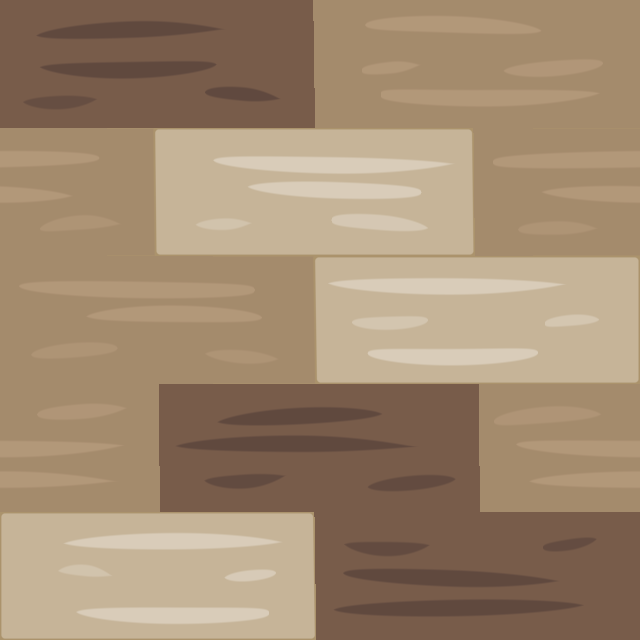
Write a WebGL 2 fragment shader that draws this texture.

```glsl
#version 300 es
precision highp float;

uniform vec2 u_resolution;
out vec4 outColor;

// Layout, in canvas units unless noted
const vec2 GRID = vec2(2.0, 5.0);      // planks across and down
const float JOINT_DRIFT = 0.027;       // joint shift, in plank lengths
const float JOINT_LEAN = 0.006;        // joint slant, in plank lengths
const float SEAM = 0.0022;
const float CORNER = 0.006;
const float EDGE_SOFT = 0.0013;

// Grain streaks, in fractions of a plank
const int STREAKS = 4;
const float STREAK_RADIUS = 0.074;
const float STREAK_SOFT = 0.02;
const float STREAK_TILT = 0.07;
const float STREAK_BOW = 0.035;
const float LANE_STEP = 0.26;

// Plank tones, bottom row first: 0 dark, 1 mid, 2 light
const int TONES[10] = int[10](2, 0, 0, 1, 1, 2, 2, 1, 0, 1);
const vec3 WOOD[3] = vec3[3](
    vec3(0.47, 0.36, 0.29), vec3(0.645, 0.545, 0.425), vec3(0.775, 0.705, 0.595));
const vec3 GRAIN[3] = vec3[3](
    vec3(0.375, 0.285, 0.245), vec3(0.70, 0.595, 0.475), vec3(0.85, 0.80, 0.725));
const vec3 SEAM_COLOR = vec3(0.67, 0.575, 0.425);

float hash(vec2 p) {
    vec3 q = fract(p.xyx * 0.1031);
    q += dot(q, q.yzx + 33.33);
    return fract((q.x + q.y) * q.z);
}

float roundedBox(vec2 p, vec2 halfSize, float radius) {
    vec2 q = abs(p) - halfSize + radius;
    return length(max(q, 0.0)) + min(max(q.x, q.y), 0.0) - radius;
}

// Brush stroke with a blunt left end and a more tapered right end
float streak(vec2 p, float halfLength, float radius, vec2 seed) {
    float t = p.x / halfLength;
    float tilt = (hash(seed + 1.7) - 0.5) * STREAK_TILT;
    float bow = (hash(seed + 5.3) - 0.5) * 2.0 * STREAK_BOW;
    float y = p.y - tilt * t - bow * (1.0 - t * t);
    float taper = t < 0.0 ? mix(0.18, 0.6, hash(seed + 9.1))
                          : mix(0.2, 1.1, hash(seed + 13.9));
    float profile = pow(max(1.0 - t * t, 0.0), taper);
    float soft = max(STREAK_SOFT, 1.5 * GRID.y / u_resolution.y);
    return 1.0 - smoothstep(-soft, 0.0, abs(y) - radius * profile);
}

// Two long streaks, plus two short ones sharing the remaining lane
float grain(vec2 local, float plank) {
    float firstLane = floor(hash(vec2(plank, 31.0)) * 3.0);
    float amount = 0.0;
    for (int i = 0; i < STREAKS; i++) {
        vec2 seed = vec2(plank * 7.0 + 3.0, float(i) * 11.0 + 2.0);
        float size = hash(seed);
        float shift = hash(seed + 21.3) - 0.5;
        float lane = mod(float(min(i, 2)) + firstLane, 3.0) - 1.0;
        bool isLong = i < 2;
        float halfLength = isLong ? mix(0.26, 0.39, size) : mix(0.08, 0.17, size);
        float x = isLong ? 0.49 + shift * 0.18
                         : (i == 2 ? 0.24 : 0.75) + shift * 0.1;
        float y = 0.5 + lane * LANE_STEP + (hash(seed + 27.1) - 0.5) * 0.06;
        float radius = STREAK_RADIUS * (isLong ? 1.0 : mix(0.7, 1.0, size));
        float opacity = isLong ? 1.0 : mix(0.6, 1.0, hash(seed + 33.7));
        amount = max(amount, opacity * streak(local - vec2(x, y), halfLength, radius, seed));
    }
    return amount;
}

void main() {
    vec2 uv = gl_FragCoord.xy / u_resolution;

    // Half-offset rows with joints that drift and lean a little
    vec2 cell = uv * GRID;
    float row = floor(cell.y);
    float stagger = mod(row, 2.0);
    float inside = 4.0 * uv.x * (1.0 - uv.x);
    cell.x -= 0.5 * stagger;
    cell.x += inside * JOINT_DRIFT * hash(vec2(row, 4.0));
    cell.x += inside * JOINT_LEAN * (fract(cell.y) - 0.5);
    vec2 local = fract(cell);
    float column = mod(floor(cell.x), GRID.x);
    float plank = row * GRID.x + column;
    int tone = TONES[int(plank)];

    // Light planks are framed by seams; others show broken pieces of them
    float soft = max(EDGE_SOFT, 0.75 / u_resolution.y);
    float broken = step(0.8, hash(vec2(floor(uv.x * 6.0) + 17.0, row + 8.0)));
    float seamShown = tone == 2 ? 1.0 : 0.6 * broken;
    float inset = mix(-soft, SEAM, seamShown);
    float radius = tone == 2 ? CORNER : 0.0;
    float edge = roundedBox((local - 0.5) / GRID, 0.5 / GRID - inset, radius);
    float cover = 1.0 - smoothstep(-soft, soft, edge);

    vec3 wood = mix(WOOD[tone], GRAIN[tone], grain(local, plank));
    outColor = vec4(mix(SEAM_COLOR, wood, cover), 1.0);
}
```
